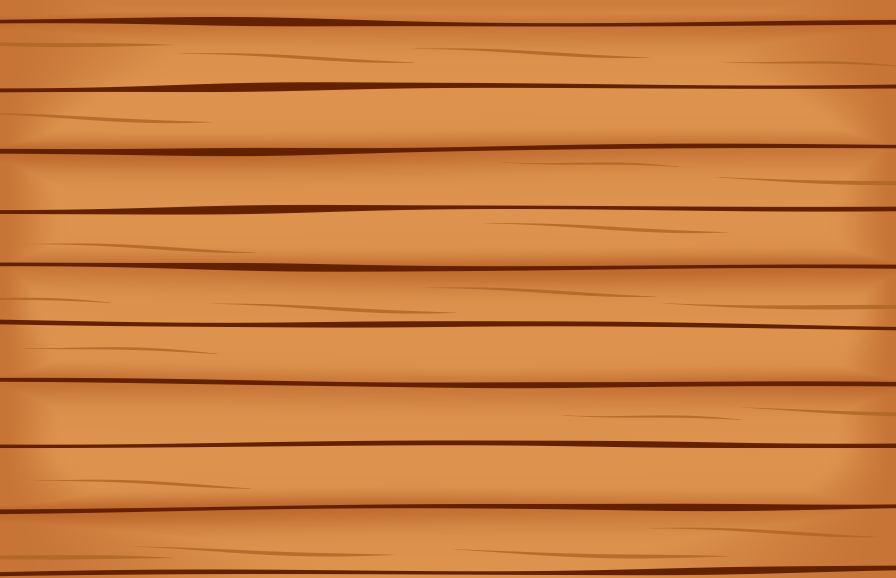
Give the GLSL for this texture, as a WebGL 2 fragment shader.

```glsl
#version 300 es
precision highp float;
// Cartoon wooden planks: ten dark, swelling seams run across a warm board.
// Every second seam casts a soft shade, the corners are stained, and thin
// lens-shaped grain marks are scattered over each plank by a hash.

uniform vec2 u_resolution;
out vec4 fragColor;

const int SEAMS = 10;
const float PITCH = 0.1055;
const vec3 WOOD = vec3(0.865, 0.575, 0.305);
const vec3 SHADE = vec3(0.745, 0.41, 0.175);
const vec3 GRAIN = vec3(0.69, 0.40, 0.15);
const vec3 SEAM = vec3(0.39, 0.13, 0.0);

float hash(vec2 p) {
  return fract(sin(dot(p, vec2(127.1, 311.7))) * 43758.5453);
}

float bell(float x, float width) {
  return exp(-x * x / (width * width));
}

// Coverage of a band with the given half width, smoothed over one pixel.
float band(float d, float halfWidth, float px) {
  return clamp((halfWidth - abs(d)) / px + 0.5, 0.0, 1.0);
}

// Height of seam k at x: uneven spacing, a slight tilt and a slow wave.
float seamHeight(float k, float x) {
  float spacing = 0.012 + k * PITCH + 0.0085 * sin(0.7 * k - 0.18);
  float tilt = 0.01 * sin(0.95 * (k - 5.4)) * (x - 0.5);
  float phase = 6.283 * hash(vec2(k, 3.0));
  return spacing + tilt + 0.0028 * sin(7.0 * x + phase);
}

// Half width of seam k: thin, with one swelling that shifts between rows.
float seamHalfWidth(float k, float x) {
  float center = mix(0.8, 0.28, smoothstep(1.0, 5.5, k));
  float swell = mix(0.0015, 0.0045, hash(vec2(k, 7.0)));
  float ripple = 0.0006 * sin(9.0 * x + 2.0 * k);
  return 0.0035 + ripple + swell * bell(x - center, 0.14);
}

// Soft shade on both sides of a seam, reaching further below it.
float seamShade(float d, float x, float k) {
  float reach = d < 0.0 ? 0.036 : 0.022;
  return (0.82 + 0.18 * sin(4.0 * x + k)) * bell(d, reach);
}

// Stain creeping in from the sides, widest in the corners.
float edgeStain(vec2 uv) {
  float corner = pow(abs(2.0 * uv.y - 1.0), 4.0);
  float side = min(uv.x, 1.0 - uv.x);
  float reach = mix(0.07, 0.42, corner) * (0.9 + 0.2 * sin(uv.y * 23.0));
  float top = 0.55 * smoothstep(0.95, 1.0, uv.y);
  return max(0.72 * (1.0 - smoothstep(0.0, reach, side)), top);
}

// One tapered, gently falling grain stroke.
float grainMark(vec2 uv, vec2 center, float halfLength, float seed, float px) {
  float t = (uv.x - center.x) / halfLength;
  float curve = -0.006 * t + 0.003 * sin(2.5 * t + 6.283 * seed);
  float taper = max(1.0 - t * t, 0.0) * (1.0 + 0.5 * t);
  float width = mix(0.0018, 0.0038, seed) * taper;
  return band(uv.y - center.y - curve, width, px) * smoothstep(0.0, 0.12, taper);
}

// All marks of plank k: four on every fourth plank, else one or two at a side.
float plankGrain(vec2 uv, float k, float px) {
  bool dense = mod(k, 4.0) < 0.5;
  float count = dense ? 4.0 : 1.0 + step(0.6, hash(vec2(k, 11.0)));
  float sideX = mod(k, 2.0) > 0.5 ? 0.12 : 0.94;
  float ink = 0.0;
  for (int i = 0; i < 4; i++) {
    float slot = float(i);
    if (slot >= count) break;
    float seed = hash(vec2(k, slot + 20.0));
    float jitter = 0.1 * (hash(vec2(k, slot + 30.0)) - 0.5);
    float x = jitter + (dense ? 0.05 + 0.28 * slot : mix(sideX, 0.68, slot));
    float lift = mix(0.28, 0.72, hash(vec2(k, slot + 40.0)));
    float y = mix(seamHeight(k, x), seamHeight(k + 1.0, x), lift);
    float halfLength = mix(0.1, 0.18, seed);
    ink = max(ink, grainMark(uv, vec2(x, y), halfLength, seed, px));
  }
  return ink;
}

void main() {
  vec2 uv = gl_FragCoord.xy / u_resolution;
  float px = 1.0 / u_resolution.y;

  float shade = edgeStain(uv);
  float grain = 0.0;
  float seam = 0.0;
  for (int i = 0; i < SEAMS; i++) {
    float k = float(i);
    float d = uv.y - seamHeight(k, uv.x);
    seam = max(seam, band(d, seamHalfWidth(k, uv.x), px));
    float odd = mod(k, 2.0);
    shade = max(shade, odd * seamShade(d, uv.x, k));
    if (i < SEAMS - 1) grain = max(grain, plankGrain(uv, k, px));
  }

  vec3 color = mix(WOOD, SHADE, clamp(shade, 0.0, 1.0));
  color = mix(color, GRAIN, 0.85 * grain);
  color = mix(color, SEAM, seam);
  fragColor = vec4(color, 1.0);
}
```
